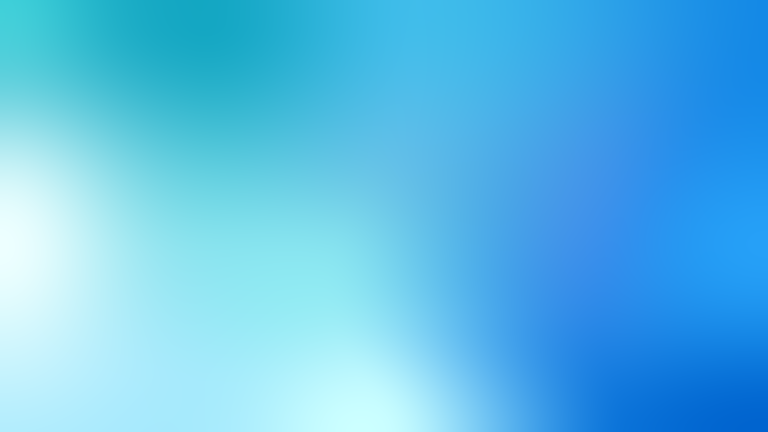
Give the GLSL for this background, as a Shadertoy shader.

```glsl
// Soft blue and aqua backdrop: an icy-to-teal field on the left blends into
// azure on the right along a curved, wide edge. Gaussian glows add the pale
// lights, the periwinkle band and the deep lower corner.

const vec3 ICE        = vec3(0.64, 0.91, 0.99);
const vec3 AQUA       = vec3(0.47, 0.86, 0.91);
const vec3 TEAL       = vec3(0.07, 0.65, 0.76);
const vec3 MINT       = vec3(0.20, 0.80, 0.84);
const vec3 CYAN       = vec3(0.56, 0.93, 0.95);
const vec3 HAZE       = vec3(0.44, 0.75, 0.91);
const vec3 SKY        = vec3(0.25, 0.74, 0.92);
const vec3 AZURE      = vec3(0.07, 0.53, 0.90);
const vec3 BRIGHT     = vec3(0.15, 0.63, 0.97);
const vec3 PERIWINKLE = vec3(0.24, 0.53, 0.91);
const vec3 DEEP       = vec3(0.00, 0.39, 0.81);
const vec3 LIGHT      = vec3(0.93, 1.00, 1.00);
const vec3 PALE       = vec3(0.80, 1.00, 1.00);

// Blends a colour in with an elliptical Gaussian falloff.
vec3 addGlow(vec3 base, vec3 tint, vec2 uv, vec2 center, vec2 radius, float strength) {
    vec2 d = (uv - center) / radius;
    return mix(base, tint, strength * exp(-dot(d, d)));
}

// Ice at the bottom, teal at the top, sky towards the upper middle.
vec3 leftField(vec2 uv) {
    vec3 color = mix(ICE, AQUA, smoothstep(0.1, 0.55, uv.y));
    color = mix(color, TEAL, smoothstep(0.4, 0.95, uv.y));
    vec3 upper = mix(HAZE, SKY, smoothstep(0.45, 1.0, uv.y));
    float upperMask = smoothstep(0.25, 0.55, uv.x) * smoothstep(0.2, 0.7, uv.y);
    color = mix(color, upper, upperMask);

    color = addGlow(color, MINT, uv, vec2(0.0, 1.0), vec2(0.12, 0.25), 1.0);
    color = addGlow(color, CYAN, uv, vec2(0.40, 0.33), vec2(0.15, 0.20), 0.7);
    color = addGlow(color, LIGHT, uv, vec2(0.0, 0.43), vec2(0.16, 0.34), 1.0);
    return addGlow(color, PALE, uv, vec2(0.47, 0.0), vec2(0.13, 0.20), 1.0);
}

// Azure with a violet-blue band, a bright side and a dark corner.
vec3 rightField(vec2 uv) {
    vec3 color = addGlow(AZURE, PERIWINKLE, uv, vec2(0.77, 0.50), vec2(0.14, 0.37), 1.0);
    color = addGlow(color, BRIGHT, uv, vec2(1.0, 0.42), vec2(0.18, 0.25), 1.0);
    return addGlow(color, DEEP, uv, vec2(1.0, 0.0), vec2(0.26, 0.20), 1.0);
}

// Share of the right field; the edge leans right towards the top.
float rightMask(vec2 uv) {
    float center = 0.61 + 0.18 * smoothstep(0.3, 1.0, uv.y)
                 + 0.05 * (1.0 - smoothstep(0.0, 0.25, uv.y));
    float halfWidth = mix(0.16, 0.26, uv.y);
    return smoothstep(center - halfWidth, center + halfWidth, uv.x);
}

void mainImage(out vec4 fragColor, in vec2 fragCoord) {
    vec2 uv = fragCoord / iResolution.xy;
    vec3 color = mix(leftField(uv), rightField(uv), rightMask(uv));
    fragColor = vec4(color, 1.0);
}
```
